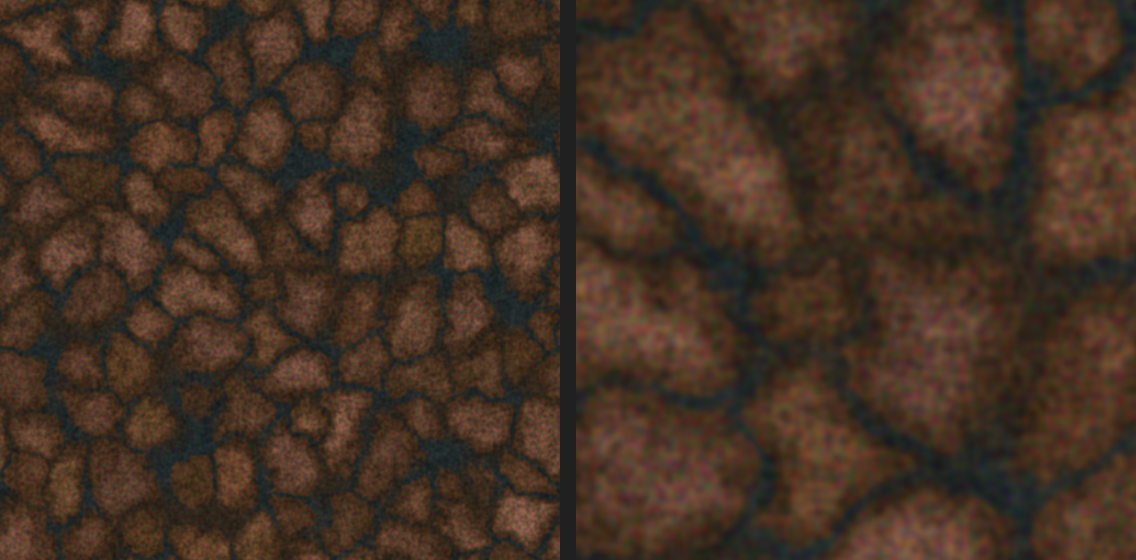
Left: the whole. Right: its middle third, enlarged.
Reproduce this texture procedurally as a three.js fragment shader.

```glsl
varying vec2 vUv;

#define STONES 10.0
#define JITTER 0.8
#define MIN_RADIUS 0.42
#define MAX_RADIUS 0.92
#define LEAN 2.05
#define GRAIN 0.34
#define DARK_SOIL vec3(0.185, 0.145, 0.105)
#define WET_SOIL vec3(0.120, 0.155, 0.160)
#define RIM vec3(0.240, 0.162, 0.098)
#define OLIVE vec3(0.315, 0.225, 0.125)
#define RUST vec3(0.355, 0.220, 0.140)
#define ROSE vec3(0.415, 0.285, 0.225)

vec3 hash3(vec2 cell, float seed) {
  vec2 p = cell + seed * vec2(37.0, 91.0);
  vec3 q = fract(p.xyx * vec3(0.1031, 0.1030, 0.0973));
  q += dot(q, q.yxz + 33.33);
  return fract((q.xxy + q.yzz) * q.zyx);
}

float cornerSlope(vec2 cell, vec2 offset, float period, float seed) {
  float angle = 6.28318 * hash3(mod(cell, period), seed).x;
  return dot(vec2(cos(angle), sin(angle)), offset);
}

// Gradient noise, wrapping after a whole number of periods
float noise(vec2 uv, float period, float seed) {
  vec2 p = uv * period;
  vec2 i = floor(p);
  vec2 f = p - i;
  vec2 w = f * f * f * (f * (f * 6.0 - 15.0) + 10.0);
  vec2 e = vec2(1.0, 0.0);
  float low = mix(cornerSlope(i, f, period, seed),
                  cornerSlope(i + e.xy, f - e.xy, period, seed), w.x);
  float high = mix(cornerSlope(i + e.yx, f - e.yx, period, seed),
                   cornerSlope(i + e.xx, f - e.xx, period, seed), w.x);
  return mix(low, high, w.y);
}

// Distance to one randomly sized, leaning ellipse; 1 on its outline
float ellipse(vec2 offset, vec3 shape) {
  float angle = LEAN + (shape.x - 0.5) * 2.4;
  float stretch = mix(1.0, 1.32, shape.y);
  float radius = mix(MIN_RADIUS, MAX_RADIUS, shape.z);
  vec2 axis = vec2(cos(angle), sin(angle));
  vec2 local = vec2(dot(offset, axis) / stretch,
                    dot(offset, vec2(-axis.y, axis.x)) * stretch);
  return length(local) / radius;
}

// Depth inside the nearest stone (x), its size (y) and its cell (zw)
vec4 nearestStone(vec2 p) {
  vec2 base = floor(p);
  float nearest = 9.0;
  float second = 9.0;
  float size = 0.0;
  vec2 id = vec2(0.0);
  for (int y = -2; y <= 2; y++) {
    for (int x = -2; x <= 2; x++) {
      vec2 cell = base + vec2(float(x), float(y));
      vec2 wrapped = mod(cell, STONES);
      vec2 centre = cell + 0.5 + JITTER * (hash3(wrapped, 1.0).xy - 0.5);
      vec3 shape = hash3(wrapped, 2.0);
      float d = ellipse(p - centre, shape);
      if (d < nearest) {
        second = nearest;
        nearest = d;
        size = shape.z;
        id = wrapped;
      } else {
        second = min(second, d);
      }
    }
  }
  return vec4(min(1.0 - nearest, 0.75 * (second - nearest)), size, id);
}

void main() {
  vec2 uv = vUv;

  // Stones with uneven outlines
  vec2 warp = vec2(noise(uv, 16.0, 3.0), noise(uv, 16.0, 4.0)) * 0.26
            + vec2(noise(uv, 44.0, 5.0), noise(uv, 44.0, 6.0)) * 0.09;
  vec4 stone = nearestStone(uv * STONES + warp);
  vec3 tint = hash3(stone.zw, 7.0);

  // Mottling and fine coloured grain
  float patches = noise(uv, 22.0, 8.0);
  float mottle = noise(uv, 56.0, 9.0);
  float speck = noise(uv, 110.0, 10.0);
  vec3 grain = vec3(noise(uv, 150.0, 11.0), noise(uv, 150.0, 12.0),
                    noise(uv, 150.0, 13.0));

  // Soil in the gaps, rising to rims and rounded faces
  float depth = stone.x + 0.07 * mottle + 0.05 * speck;
  float wet = smoothstep(-0.3, 0.2, noise(uv, 9.0, 14.0));
  vec3 soil = mix(DARK_SOIL, WET_SOIL, wet);
  float rosy = clamp(0.65 * stone.y + 0.6 * tint.x - 0.1 + 0.5 * patches, 0.0, 1.0);
  vec3 face = mix(mix(OLIVE, RUST, tint.y), ROSE, rosy);
  face *= mix(0.82, 1.12, tint.z);
  vec3 colour = mix(soil, RIM, smoothstep(0.0, 0.2, depth));
  colour = mix(colour, face, smoothstep(0.06, 0.6, depth));

  colour *= 1.0 + 0.2 * patches + 0.22 * mottle + 0.24 * speck + GRAIN * grain;
  gl_FragColor = vec4(colour, 1.0);
}
```
